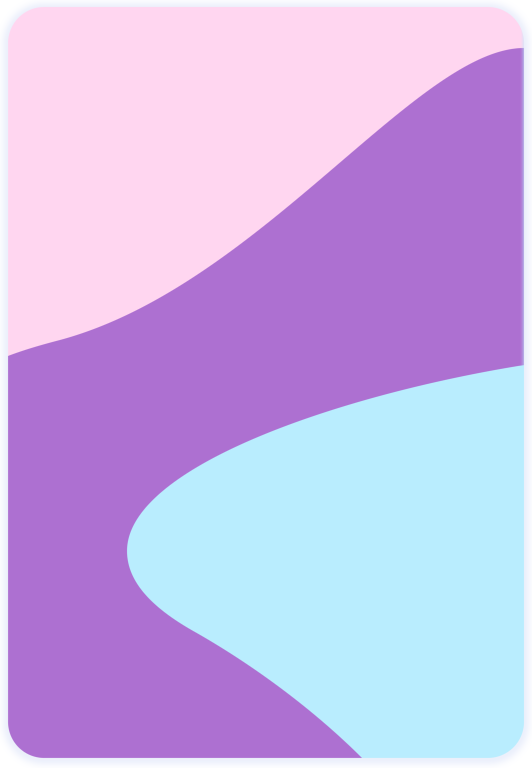
Write a Shadertoy shader that draws this background.

```glsl
// A rounded card with flat pink, violet and sky-blue waves on a softly shaded page.
// Wave edges are cubic Bezier arcs, solved by bisection into signed distances;
// lengths are in units of the canvas height, origin at the lower left.

const vec3 PAGE   = vec3(1.0);
const vec3 SHADOW = vec3(0.925, 0.94, 0.985);
const vec3 VIOLET = vec3(0.68, 0.44, 0.82);
const vec3 PINK   = vec3(1.0, 0.84, 0.94);
const vec3 SKY    = vec3(0.725, 0.93, 0.995);

const vec2  CARD_CENTER   = vec2(0.3464, 0.5020);
const vec2  CARD_HALF     = vec2(0.3359, 0.4889);
const float CARD_RADIUS   = 0.047;
const vec2  SHADOW_OFFSET = vec2(0.0, -0.0015);
const float SHADOW_SPREAD = 0.0085;

// Joints between neighbouring Bezier arcs
const vec2 PINK_JOINT = vec2(0.0781, 0.5573);
const vec2 SKY_JOINT  = vec2(0.2539, 0.1771);
const vec2 SKY_TIP    = vec2(0.1654, 0.2826);

float roundedBox(vec2 p, vec2 halfSize, float radius) {
    vec2 q = abs(p) - halfSize + radius;
    return length(max(q, 0.0)) + min(max(q.x, q.y), 0.0) - radius;
}

vec2 bezier(vec2 a, vec2 b, vec2 c, vec2 d, float t) {
    float s = 1.0 - t;
    return s * s * s * a + 3.0 * s * t * (s * b + t * c) + t * t * t * d;
}

vec2 bezierTangent(vec2 a, vec2 b, vec2 c, vec2 d, float t) {
    float s = 1.0 - t;
    return s * s * (b - a) + 2.0 * s * t * (c - b) + t * t * (d - c);
}

// Approximate signed distance above an arc whose x rises with t
float aboveArc(vec2 p, vec2 a, vec2 b, vec2 c, vec2 d) {
    float low = 0.0, high = 1.0;
    for (int i = 0; i < 20; i++) {
        float mid = 0.5 * (low + high);
        if (bezier(a, b, c, d, mid).x < p.x) low = mid;
        else high = mid;
    }
    float t = 0.5 * (low + high);
    vec2 tangent = normalize(bezierTangent(a, b, c, d, t));
    return (p.y - bezier(a, b, c, d, t).y) * tangent.x;
}

// Positive above the rising wave
float pinkWave(vec2 p) {
    if (p.x < PINK_JOINT.x)
        return aboveArc(p, vec2(0.0104, 0.5365), vec2(0.0326, 0.5449),
                        vec2(0.0547, 0.5512), PINK_JOINT);
    return aboveArc(p, PINK_JOINT, vec2(0.3385, 0.6276),
                    vec2(0.5430, 0.9375), vec2(0.6823, 0.9375));
}

// Positive right of the bulge; axes are swapped so each arc rises along y
float skyWave(vec2 p) {
    vec2 q = p.yx;
    if (p.y < SKY_JOINT.y)
        return aboveArc(q, vec2(0.0130, 0.4714), vec2(0.0742, 0.4102),
                        vec2(0.1328, 0.3320), SKY_JOINT.yx);
    if (p.y < SKY_TIP.y)
        return aboveArc(q, SKY_JOINT.yx, vec2(0.2070, 0.2005),
                        vec2(0.2409, 0.1654), SKY_TIP.yx);
    return aboveArc(q, SKY_TIP.yx, vec2(0.3932, 0.1654),
                    vec2(0.4872, 0.4479), vec2(0.5247, 0.6823));
}

void mainImage(out vec4 fragColor, in vec2 fragCoord) {
    vec2 p = fragCoord / iResolution.y;
    float edge = 0.7 / iResolution.y;

    // Page and soft shadow
    vec2 cardPos = p - CARD_CENTER;
    float shadowDist = max(roundedBox(cardPos - SHADOW_OFFSET, CARD_HALF, CARD_RADIUS), 0.0);
    float shade = exp(-pow(shadowDist / SHADOW_SPREAD, 2.0));
    vec3 page = mix(PAGE, SHADOW, shade);

    // Waves on the card
    vec3 card = mix(VIOLET, PINK, smoothstep(-edge, edge, pinkWave(p)));
    card = mix(card, SKY, smoothstep(-edge, edge, skyWave(p)));

    // Rounded outline
    float outline = roundedBox(cardPos, CARD_HALF, CARD_RADIUS);
    fragColor = vec4(mix(card, page, smoothstep(-edge, edge, outline)), 1.0);
}
```
